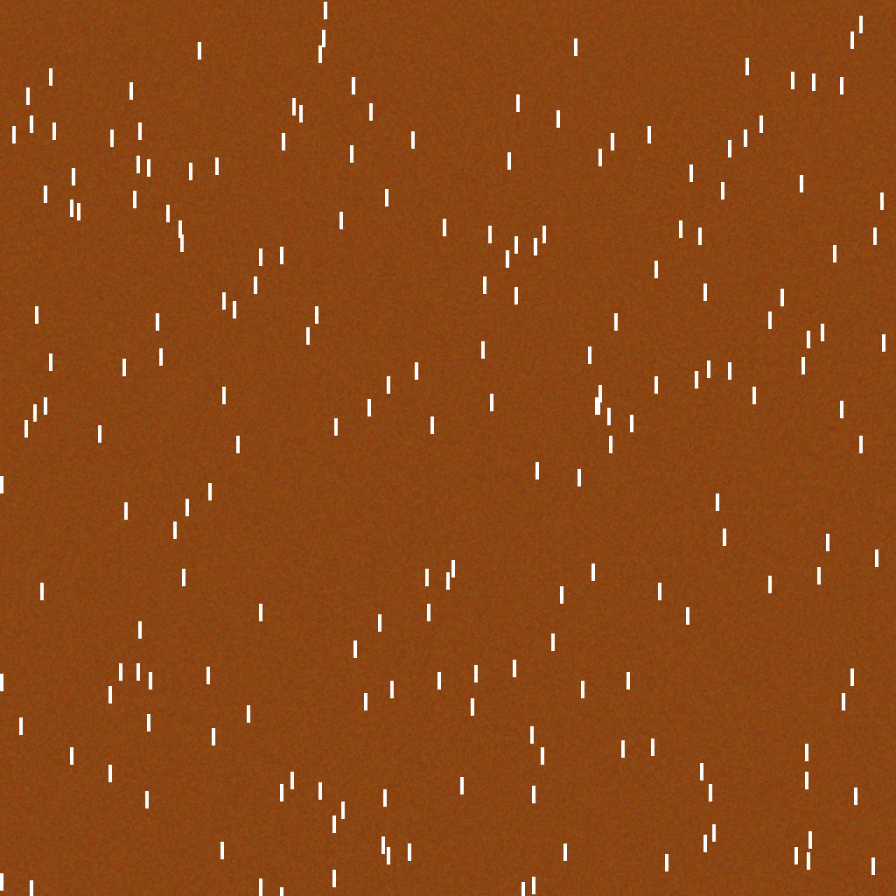
Give the GLSL for this pattern, as a WebGL 2 fragment shader.

```glsl
#version 300 es
precision highp float;
precision highp int;
// Short upright white dashes scattered at random over finely grained brown.

#define GROUND_COLOR vec3(0.545, 0.270, 0.074)
#define DASH_COLOR vec3(1.0)
#define DASH_COUNT 200
#define DASH_SIZE vec2(2.0, 10.0)  // in grid steps
#define GRID 512.0                 // grid steps across the canvas
#define GRAIN_AMOUNT 0.04
#define SEED 17

uniform vec2 u_resolution;
out vec4 fragColor;

// Integer hash (PCG style): three random values in 0..1
vec3 hash3(ivec3 key) {
    uvec3 v = uvec3(key) * 1664525u + 1013904223u;
    v.x += v.y * v.z; v.y += v.z * v.x; v.z += v.x * v.y;
    v ^= v >> 16u;
    v.x += v.y * v.z; v.y += v.z * v.x; v.z += v.x * v.y;
    return vec3(v >> 8u) / 16777216.0;
}

// Independent noise per channel, blended between grid cell centres
vec3 grain(vec2 uv) {
    vec2 p = uv * GRID - 0.5;
    vec2 f = fract(p);
    ivec3 cell = ivec3(ivec2(floor(p)), SEED);
    vec3 low = mix(hash3(cell), hash3(cell + ivec3(1, 0, 0)), f.x);
    vec3 high = mix(hash3(cell + ivec3(0, 1, 0)), hash3(cell + ivec3(1, 1, 0)), f.x);
    return (mix(low, high, f.y) * 2.0 - 1.0) * GRAIN_AMOUNT;
}

// Antialiased coverage of an upright box
float boxCoverage(vec2 offset, vec2 halfSize, vec2 pixel) {
    vec2 inside = clamp((halfSize - abs(offset)) / pixel + 0.5, 0.0, 1.0);
    return inside.x * inside.y;
}

// Union of all dashes, with centres snapped to the grid for crisp edges
float dashes(vec2 uv, vec2 pixel) {
    vec2 halfSize = 0.5 * DASH_SIZE / GRID;
    float coverage = 0.0;
    for (int i = 0; i < DASH_COUNT; i++) {
        vec2 center = floor(hash3(ivec3(i, SEED, 91)).xy * GRID) / GRID;
        coverage = max(coverage, boxCoverage(uv - center, halfSize, pixel));
    }
    return coverage;
}

void main() {
    vec2 pixel = 1.0 / u_resolution;
    vec2 uv = gl_FragCoord.xy * pixel;
    vec3 color = mix(GROUND_COLOR, DASH_COLOR, dashes(uv, pixel));
    fragColor = vec4(clamp(color + grain(uv), 0.0, 1.0), 1.0);
}
```
